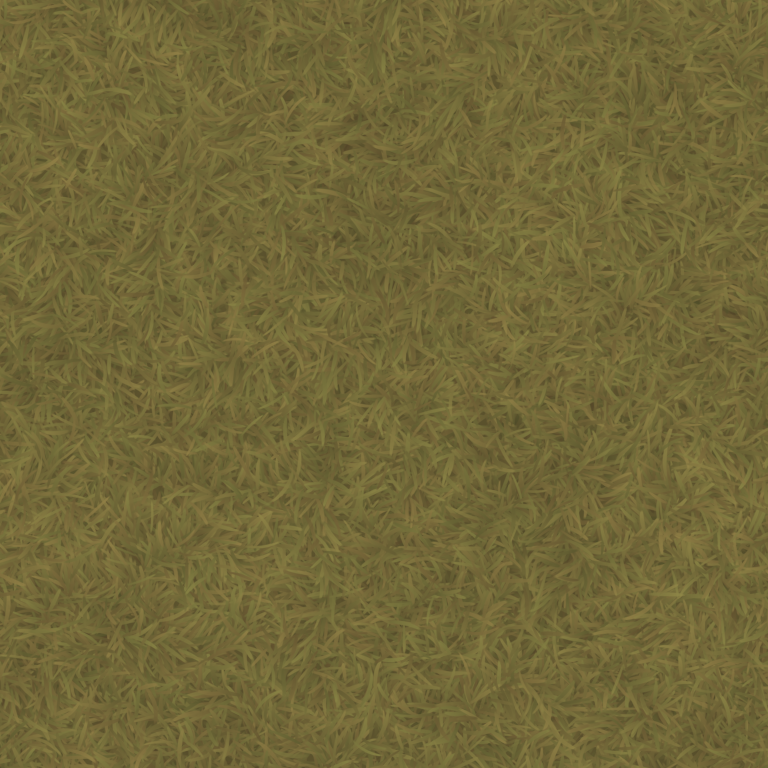
A Shadertoy shader for this texture:

```glsl
// Dense matted olive grass: layered, curved blades combed by a swirling flow.

const int LAYERS = 24;
const float CELLS = 34.0;          // blade cells across the canvas
const float EDGE_SOFTNESS = 0.0011;
const vec3 SHADOW_OLIVE = vec3(0.355, 0.320, 0.175);
const vec3 LIGHT_OLIVE = vec3(0.540, 0.498, 0.266);
const vec3 DRY_TINT = vec3(0.035, -0.018, 0.004);

vec4 hash4(vec2 p) {
    vec4 h = fract(p.xyxy * vec4(0.1031, 0.1030, 0.0973, 0.1099));
    h += dot(h, h.wzxy + 33.33);
    return fract((h.xxyz + h.yzzw) * h.zywx);
}

float cornerSlope(vec2 corner, vec2 toPoint) {
    float angle = 6.2832 * hash4(corner + 311.0).x;
    return dot(vec2(cos(angle), sin(angle)), toPoint);
}

float gradientNoise(vec2 p) {
    vec2 i = floor(p), f = fract(p);
    vec2 u = f * f * f * (f * (f * 6.0 - 15.0) + 10.0);
    float low = mix(cornerSlope(i, f),
                    cornerSlope(i + vec2(1, 0), f - vec2(1, 0)), u.x);
    float high = mix(cornerSlope(i + vec2(0, 1), f - vec2(0, 1)),
                     cornerSlope(i + vec2(1, 1), f - vec2(1, 1)), u.x);
    return mix(low, high, u.y);
}

vec2 rotate(vec2 p, float angle) {
    float c = cos(angle), s = sin(angle);
    return vec2(c * p.x + s * p.y, c * p.y - s * p.x);
}

// Returns coverage in x and position from root (-1) to tip (1) in y.
vec2 blade(vec2 p, float halfLength, float halfWidth, float bend, float softness) {
    float along = p.x / halfLength;
    float slope = 2.0 * bend * p.x;
    float across = abs(p.y - bend * p.x * p.x) / sqrt(1.0 + slope * slope);
    float width = halfWidth * (1.0 - 0.6 * along * along);
    float cover = 1.0 - smoothstep(-softness, softness, across - width);
    cover *= 1.0 - smoothstep(0.72, 1.0, abs(along));
    return vec2(cover, along);
}

// Paints one sheet of blades over the colour below it.
vec3 paintLayer(vec3 below, vec2 uv, float layer, float depth, float softness) {
    vec2 offset = hash4(vec2(layer, 71.0)).xy;
    vec2 home = floor(uv * CELLS + offset);
    vec3 color = below;
    for (int y = -1; y <= 1; y++) {
        for (int x = -1; x <= 1; x++) {
            vec2 cell = home + vec2(x, y);
            vec2 seed = cell + layer * vec2(57.0, 113.0);
            vec4 place = hash4(seed + 5.0);
            vec4 form = hash4(seed + vec2(907.0, 43.0));

            vec2 center = (cell + place.xy - offset) / CELLS;
            float angle = 10.0 * gradientNoise(center * 9.0) + 1.5 * (place.z - 0.5);
            float halfLength = mix(0.014, 0.027, form.x);
            float halfWidth = mix(0.0015, 0.0029, form.y);
            float bend = 20.0 * (form.z - 0.5);
            vec2 strand = blade(rotate(uv - center, angle),
                                halfLength, halfWidth, bend, softness);

            float shade = mix(0.14, 0.64, depth) + 0.56 * (form.w - 0.5);
            shade += 0.22 * strand.y;
            vec3 tone = mix(SHADOW_OLIVE, LIGHT_OLIVE, shade);
            tone += DRY_TINT * (place.w - 0.5);
            color = mix(color, tone, 0.85 * strand.x);
        }
    }
    return color;
}

void mainImage(out vec4 fragColor, in vec2 fragCoord) {
    vec2 uv = fragCoord / iResolution.y;
    float softness = max(EDGE_SOFTNESS, 0.6 / iResolution.y);

    // Build the mat from shaded undergrowth up to sunlit blades
    vec3 color = SHADOW_OLIVE;
    for (int i = 0; i < LAYERS; i++) {
        float depth = float(i) / float(LAYERS - 1);
        color = paintLayer(color, uv, float(i), depth, softness);
    }

    // Faint broad patches of light
    color *= 1.0 + 0.06 * gradientNoise(uv * 5.0 + 20.0);
    fragColor = vec4(color, 1.0);
}
```
